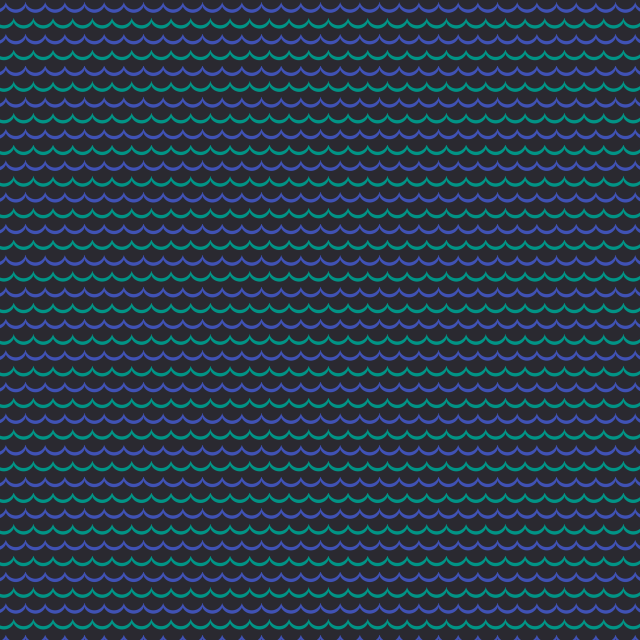
Write a WebGL 1 fragment shader that draws this pattern.

```glsl
precision highp float;
// Rows of tapered scallop waves, alternating indigo and teal on charcoal.

uniform vec2 u_resolution;

// Lengths are in scallop widths, measured from the top left corner.
const float SCALLOPS_ACROSS = 32.54;
const float ROW_PITCH = 0.804;
const vec2 FIRST_CUSP = vec2(0.297, 0.119);
const float TEAL_SHIFT = 0.4;      // sideways offset of every second row
const float INNER_DEPTH = 0.36;    // sag of the upper edge
const float OUTER_DEPTH = 0.305;   // sag of the lower edge
const float BELLY = 0.17;          // line width at the lowest point

const vec3 CHARCOAL = vec3(0.165, 0.162, 0.190);
const vec3 INDIGO = vec3(0.250, 0.320, 0.710);
const vec3 TEAL = vec3(0.005, 0.580, 0.525);

// Radius of an arc that sags by depth over a chord of length one.
float arcRadius(float depth) {
  return (0.25 + depth * depth) / (2.0 * depth);
}

// Signed distance to a disc whose lowest point is at height bottom.
float discDistance(vec2 p, float bottom, float radius) {
  return length(p - vec2(0.0, bottom + radius)) - radius;
}

// Crescent between two arcs; p.y points up from the inner low point.
float scallopDistance(vec2 p) {
  float inner = discDistance(p, 0.0, arcRadius(INNER_DEPTH));
  float outer = discDistance(p, -BELLY, arcRadius(OUTER_DEPTH));
  return max(outer, -inner);
}

void main() {
  vec2 fromTopLeft = vec2(gl_FragCoord.x, u_resolution.y - gl_FragCoord.y);
  float pixel = SCALLOPS_ACROSS / u_resolution.y;
  vec2 p = fromTopLeft * pixel - FIRST_CUSP;

  // Locate the row, then the scallop within it.
  float row = floor(p.y / ROW_PITCH);
  float isTeal = mod(row, 2.0);
  float belowCusp = p.y - row * ROW_PITCH;
  float across = fract(p.x - TEAL_SHIFT * isTeal) - 0.5;

  float d = scallopDistance(vec2(across, INNER_DEPTH - belowCusp));
  float coverage = 1.0 - smoothstep(-0.65 * pixel, 0.65 * pixel, d);

  vec3 lineColor = mix(INDIGO, TEAL, isTeal);
  gl_FragColor = vec4(mix(CHARCOAL, lineColor, coverage), 1.0);
}
```
